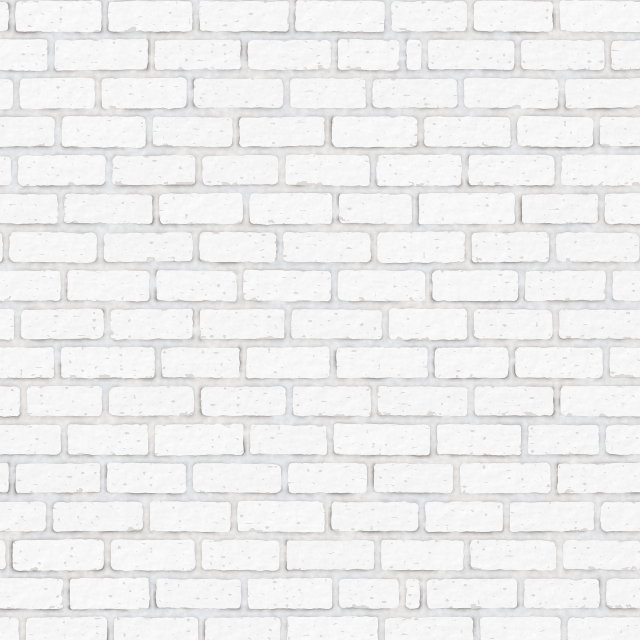
Write a WebGL 1 fragment shader that draws this texture.

```glsl
precision highp float;

uniform vec2 u_resolution;

const float ROWS = 16.63;
const float BRICK_PITCH = 2.36;   // brick spacing in row heights
const float JOINT_HALF = 0.082;
const float BRICK_HALF_HEIGHT = 0.412;

const vec3 PAINT = vec3(0.970, 0.970, 0.972);
const vec3 CHIPPED = vec3(0.860, 0.845, 0.830);
const vec3 MORTAR_WARM = vec3(0.918, 0.912, 0.907);
const vec3 MORTAR_COOL = vec3(0.898, 0.908, 0.920);
const vec3 CREVICE = vec3(0.54, 0.515, 0.495);

float hash(vec2 p) {
  return fract(sin(dot(p, vec2(127.1, 311.7))) * 43758.55);
}

vec2 gradient(vec2 cell) {
  float angle = 6.2832 * hash(cell);
  return vec2(cos(angle), sin(angle));
}

float gradientNoise(vec2 p) {
  vec2 i = floor(p);
  vec2 f = p - i;
  vec2 u = f * f * f * (f * (f * 6.0 - 15.0) + 10.0);
  vec2 e = vec2(1.0, 0.0);
  float a = dot(gradient(i), f);
  float b = dot(gradient(i + e.xy), f - e.xy);
  float c = dot(gradient(i + e.yx), f - e.yx);
  float d = dot(gradient(i + e.xx), f - e.xx);
  return mix(mix(a, b, u.x), mix(c, d, u.x), u.y);
}

float fbm(vec2 p) {
  float sum = 0.0;
  float amplitude = 0.6;
  for (int i = 0; i < 4; i++) {
    sum += amplitude * gradientNoise(p);
    p = p * 2.03 + 17.3;
    amplitude *= 0.5;
  }
  return sum;
}

float roundedBox(vec2 p, vec2 halfSize, float radius) {
  vec2 q = abs(p) - halfSize + radius;
  return length(max(q, 0.0)) + min(max(q.x, q.y), 0.0) - radius;
}

// Shade that starts sharply at an edge and fades away outside it
float contactShade(float dist, float reach, float blur) {
  return smoothstep(-blur, 0.4 * blur, dist) * exp(-max(dist, 0.0) / reach);
}

// Position of a vertical joint, in brick pitches
float jointX(float index, float row) {
  float stagger = 0.15 + 0.5 * mod(row, 2.0);
  float drift = 0.12 * (hash(vec2(row, 4.7)) - 0.5);
  return index + stagger + drift + 0.15 * (hash(vec2(index, row) + 9.1) - 0.5);
}

// Centre x and half width of the brick around x, plus its index
vec3 findBrick(float x, float row) {
  float index = floor(x - jointX(0.0, row));
  if (x < jointX(index, row)) index -= 1.0;
  else if (x > jointX(index + 1.0, row)) index += 1.0;
  float left = jointX(index, row);
  float right = jointX(index + 1.0, row);
  // A few bricks are broken into a long and a short piece
  if (hash(vec2(index, row) + 31.7) > 0.985) {
    float cut = mix(left, right, 0.76);
    if (x > cut) left = cut;
    else right = cut;
  }
  return vec3(0.5 * (left + right), 0.5 * (right - left), index);
}

vec3 mortarColor(vec2 p) {
  float tint = smoothstep(-0.35, 0.35, gradientNoise(p * 0.6));
  return mix(MORTAR_WARM, MORTAR_COOL, tint) + 0.08 * fbm(p * 6.0);
}

vec3 paintColor(vec2 p, float seed) {
  vec2 s = p + seed * 40.0;
  float slope = fbm(s * vec2(2.6, 3.4)) - fbm((s + 0.06) * vec2(2.6, 3.4));
  float grain = gradientNoise(s * 13.0);
  float scrape = smoothstep(0.36, 0.50, fbm(s * vec2(2.0, 4.5)));
  float pits = smoothstep(0.38, 0.52, gradientNoise(s * vec2(6.0, 10.0) + 7.0));
  return PAINT + 0.04 * slope + 0.014 * grain - 0.008 * seed
       - vec3(0.05, 0.055, 0.06) * scrape - vec3(0.10, 0.105, 0.11) * pits;
}

void main() {
  vec2 uv = gl_FragCoord.xy / u_resolution;
  vec2 p = vec2(uv.x, 1.0 - uv.y) * ROWS + vec2(0.0, 0.067);
  float pixel = ROWS / min(u_resolution.x, u_resolution.y);

  // Brick layout with slight tilt and height variation
  float row = floor(p.y);
  vec3 brick = findBrick(p.x / BRICK_PITCH, row);
  vec2 id = vec2(brick.z, row);
  float seed = hash(id);
  float tilt = 0.03 * (hash(id.yx + 2.3) - 0.5);
  vec2 halfSize = vec2(brick.y * BRICK_PITCH - JOINT_HALF,
                       BRICK_HALF_HEIGHT - 0.03 * seed);
  vec2 q = p - vec2(brick.x * BRICK_PITCH, row + 0.49);
  q.y += tilt * q.x;

  // Rough outline, and paint worn back mostly along the lower edge
  float radius = mix(0.08, 0.16, hash(id + 5.9));
  float body = roundedBox(q, halfSize, radius) + 0.045 * fbm(p * 3.5);
  float below = smoothstep(0.10, 0.40, q.y);
  float chip = smoothstep(0.14, 0.45, fbm(p * vec2(2.2, 3.2) + 5.0));
  float worn = body + 0.006 + chip * mix(0.05, 0.20, below);

  // Broken contact shade, darkest underneath or along one side
  float side = hash(id + 13.0);
  float leftEdge = smoothstep(halfSize.x - 0.08, halfSize.x, -q.x);
  float rightEdge = smoothstep(halfSize.x - 0.08, halfSize.x, q.x);
  float sideShade = leftEdge * step(0.76, side) + rightEdge * step(side, 0.18);
  float patchy = smoothstep(-0.40, 0.30, fbm(p * vec2(1.6, 2.6) + 60.0));
  float outline = patchy * mix(0.65, 1.25, hash(id + 21.0));
  float strength = outline * (0.30 + 0.46 * below) + 0.6 * sideShade * patchy;
  float shade = clamp(strength, 0.0, 0.95) * contactShade(body, 0.045, pixel);

  vec3 color = mortarColor(p);
  color = mix(color, CHIPPED, smoothstep(pixel, -pixel, body) * 0.8);
  color = mix(color, paintColor(p, seed), smoothstep(0.6 * pixel, -0.6 * pixel, worn));
  color = mix(color, CREVICE, shade);
  gl_FragColor = vec4(clamp(color, 0.0, 1.0), 1.0);
}
```
